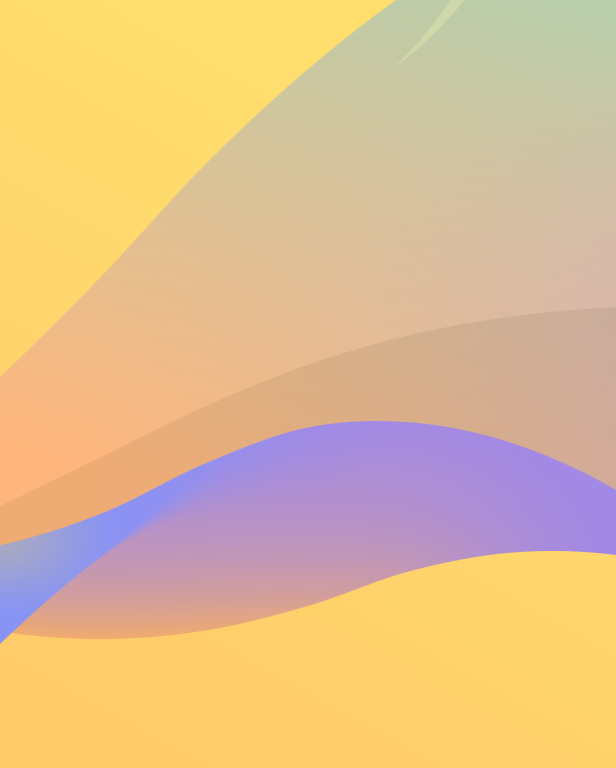
Give the GLSL for this background, as a Shadertoy shader.

```glsl
const vec3 AMBER  = vec3(1.0, 0.79, 0.415);
const vec3 YELLOW = vec3(1.0, 0.87, 0.43);
const vec3 PEACH  = vec3(1.0, 0.715, 0.49);
const vec3 SAGE   = vec3(0.71, 0.81, 0.68);
const vec3 ROSE   = vec3(0.84, 0.69, 0.72);
const vec3 ORANGE = vec3(0.94, 0.67, 0.43);
const vec3 VIOLET = vec3(0.635, 0.535, 0.905);
const vec3 BLUE   = vec3(0.53, 0.58, 0.96);
const vec3 MIST   = vec3(0.70, 0.69, 0.70);

// Smooth curve through seven heights evenly spaced over x = 0..1
float curve(float x, float h[7]) {
    float s = clamp(x, 0.0, 1.0) * 6.0;
    int i = min(int(s), 5);
    float t = s - float(i);
    float b = h[i], c = h[i + 1];
    float a = i > 0 ? h[max(i - 1, 0)] : 3.0 * b - 3.0 * c + h[2];
    float d = i < 5 ? h[min(i + 2, 6)] : 3.0 * c - 3.0 * b + h[4];
    return b + 0.5 * t * (c - a + t * (2.0 * a - 5.0 * b + 4.0 * c - d
             + t * (3.0 * (b - c) + d - a)));
}

// Antialiased coverage of the positive side
float cover(float d) {
    return clamp(d / max(fwidth(d), 1e-5) + 0.5, 0.0, 1.0);
}

vec3 backdrop(vec2 uv) {
    return mix(AMBER, YELLOW, smoothstep(-0.1, 1.1, 0.4 * uv.x + 0.9 * uv.y));
}

vec3 sheetColor(vec2 uv) {
    float t = clamp(0.27 * uv.x + 1.23 * (uv.y - 0.43), 0.0, 1.0);
    float blush = 0.6 * uv.x * uv.x * (1.0 - smoothstep(0.55, 1.0, uv.y));
    return mix(mix(PEACH, SAGE, t), ROSE, blush);
}

// Warm lower rim melting upward into violet
vec3 ribbonColor(float x, float rise) {
    vec3 rim = mix(ORANGE, VIOLET, smoothstep(0.2, 1.05, x));
    return mix(rim, VIOLET, 1.0 - exp(-9.0 * max(rise, 0.0)));
}

vec3 foldColor(vec2 uv) {
    vec3 color = mix(BLUE, VIOLET, smoothstep(0.0, 0.75, uv.x));
    float haze = smoothstep(0.19, 0.3, uv.y) * (1.0 - smoothstep(0.0, 0.2, uv.x));
    return mix(color, MIST, 0.75 * haze);
}

// Tapered glint running from a to b
float glint(vec2 p, vec2 a, vec2 b, float width) {
    vec2 axis = b - a;
    float along = clamp(dot(p - a, axis) / dot(axis, axis), 0.0, 1.0);
    float bow = 0.004 * sin(3.14159 * along);
    float across = dot(p - a, normalize(vec2(-axis.y, axis.x))) + bow;
    return cover(width * along - abs(across)) * smoothstep(0.0, 0.15, along);
}

void mainImage(out vec4 fragColor, in vec2 fragCoord) {
    vec2 uv = fragCoord / iResolution.xy;
    float x = uv.x, y = uv.y;

    // Wave outlines
    float crest  = curve(x, float[7](0.509, 0.642, 0.786, 0.910, 1.013, 1.09, 1.15));
    float shade  = curve(x, float[7](0.341, 0.406, 0.471, 0.525, 0.564, 0.588, 0.600));
    float top    = curve(x, float[7](0.290, 0.332, 0.3965, 0.4434, 0.450, 0.4225, 0.362));
    float bottom = curve(x, float[7](0.178, 0.168, 0.179, 0.211, 0.2565, 0.2806, 0.2773));
    float crease = curve(x, float[7](0.161, 0.2767, 0.362, 0.4155, 0.442, 0.420, 0.360));

    // Translucent sheet, glint and shaded swell
    vec3 ground = backdrop(uv);
    vec3 sheet = sheetColor(uv);
    vec2 p = vec2(x * 0.8, y);
    float shine = glint(p, vec2(0.508, 0.908), vec2(0.600, 1.008), 0.008);
    sheet = mix(sheet, vec3(0.84, 0.87, 0.67), 0.7 * shine);
    sheet *= mix(vec3(1.0), vec3(0.935, 0.94, 0.925), cover(shade - y));
    vec3 color = mix(ground, sheet, cover(crest - y));

    // Violet ribbon with a crease that softens to the right
    float blur = 0.07 * smoothstep(0.15, 0.5, x);
    float sharp = cover(y - crease);
    float soft = smoothstep(-blur - 0.001, blur + 0.001, y - crease);
    float fold = mix(sharp, soft, smoothstep(0.1, 0.2, x));
    vec3 ribbon = mix(ribbonColor(x, y - bottom), foldColor(uv), fold);
    color = mix(color, ribbon, cover(top - y));

    // Open ground below the ribbon
    color = mix(color, ground, cover(min(bottom, crease) - y));
    fragColor = vec4(color, 1.0);
}
```
